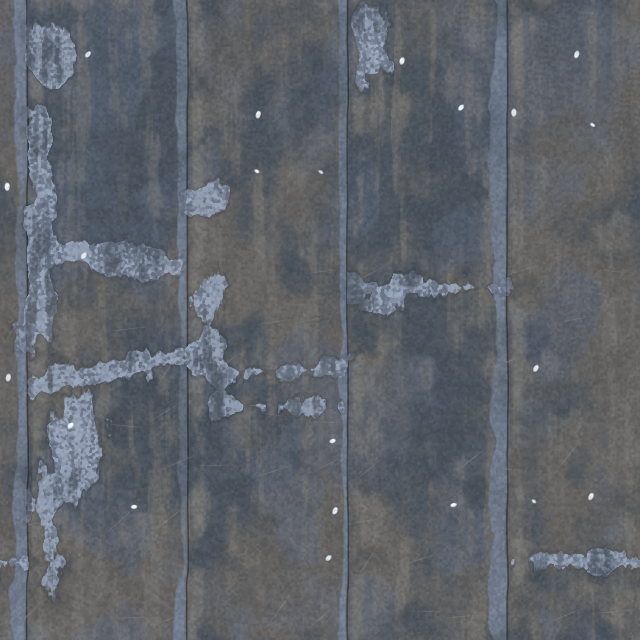
Reproduce this texture procedurally as a Shadertoy shader.

```glsl
// Four weathered vertical metal boards with painted seams, pale smeared joints,
// chips and scratches. Wrapped cellular noise mottles the surface and frays the
// edges of simple distance shapes, so the whole sheet tiles.

const float BOARDS = 4.0;
const float FIRST_SEAM = 0.042;
const vec3 COLD = vec3(0.295, 0.330, 0.370);
const vec3 WARM = vec3(0.395, 0.388, 0.382);
const vec3 BLUE = vec3(0.340, 0.380, 0.450);
const vec3 DUST = vec3(0.450, 0.450, 0.445);
const vec3 PAINT_DIM = vec3(0.440, 0.485, 0.560);
const vec3 PAINT_LIGHT = vec3(0.570, 0.620, 0.700);
const vec3 CHIP = vec3(0.880, 0.910, 0.930);

// Joint smears: board index, height, half thickness, slope across the board
const vec4 JOINTS[6] = vec4[6](
    vec4(0, 0.595, 0.021, -0.035), vec4(0, 0.420, 0.017, 0.050),
    vec4(1, 0.420, 0.012, 0.008), vec4(1, 0.366, 0.007, -0.008),
    vec4(2, 0.550, 0.009, 0.000), vec4(3, 0.125, 0.010, -0.008));

// Worn paint patches: centre, radii
const vec4 PATCHES[10] = vec4[10](
    vec4(0.083, 0.910, 0.036, 0.048), vec4(0.066, 0.720, 0.022, 0.110),
    vec4(0.060, 0.520, 0.024, 0.060), vec4(0.118, 0.310, 0.042, 0.095),
    vec4(0.076, 0.205, 0.020, 0.080), vec4(0.320, 0.690, 0.034, 0.028),
    vec4(0.325, 0.540, 0.026, 0.040), vec4(0.318, 0.445, 0.030, 0.040),
    vec4(0.580, 0.915, 0.032, 0.060), vec4(0.610, 0.535, 0.034, 0.032));

vec2 hash2(vec2 p) {
    return fract(sin(vec2(dot(p, vec2(127.1, 311.7)), dot(p, vec2(269.5, 183.3)))) * 43758.5);
}

// Smooth cellular noise: each cell's random value spreads from its jittered point
float cells(vec2 uv, vec2 period) {
    vec2 p = uv * period, base = floor(p);
    vec2 sum = vec2(0.0);
    for (int j = -1; j <= 1; j++)
    for (int i = -1; i <= 1; i++) {
        vec2 cell = base + vec2(i, j);
        vec2 id = mod(cell, period);
        vec2 d = cell + hash2(id + period) - p;
        float weight = exp(-7.0 * dot(d, d));
        sum += weight * vec2(hash2(id + 37.0).x, 1.0);
    }
    return sum.x / sum.y;
}

float layeredCells(vec2 uv, vec2 period) {
    float sum = 0.0, gain = 0.533;
    for (int i = 0; i < 4; i++) {
        sum += gain * cells(uv, period);
        period *= 2.0;
        gain *= 0.5;
    }
    return sum;
}

float fill(float d, float soft) { return 1.0 - smoothstep(-soft, soft, d); }

float ellipse(vec2 p, vec2 r) { return (length(p / r) - 1.0) * min(r.x, r.y); }

// One randomly turned ellipse in some of the cells of a grid
float flecks(vec2 uv, float grid, vec2 size, float chance, float turn, float soft) {
    vec2 id = mod(floor(uv * grid), grid);
    vec2 rnd = hash2(id + grid * 3.0);
    vec2 p = (fract(uv * grid) - mix(vec2(0.3), vec2(0.7), hash2(id + 71.0))) / grid;
    float a = 0.45 + (rnd.y - 0.5) * turn;
    p = mat2(cos(a), -sin(a), sin(a), cos(a)) * p;
    return fill(ellipse(p, size * mix(0.5, 1.0, rnd.y)), soft) * step(rnd.x, chance);
}

// Distance to all smears and patches, before their edges are frayed
float paintDistance(vec2 uv) {
    float d = 1.0;
    for (int i = 0; i < 6; i++) {
        vec4 joint = JOINTS[i];
        float across = fract(uv.x - FIRST_SEAM - joint.x / BOARDS) * BOARDS;
        float band = abs(uv.y - joint.y - joint.w * (across - 0.5)) - joint.z * mix(1.2, 0.75, across);
        d = min(d, max(band, (abs(across - 0.5) - 0.48) / BOARDS));
    }
    for (int i = 0; i < 10; i++) {
        vec2 q = uv - PATCHES[i].xy;
        d = min(d, ellipse(q - round(q), PATCHES[i].zw));
    }
    return d;
}

void mainImage(out vec4 fragColor, in vec2 fragCoord) {
    vec2 uv = fragCoord / iResolution.xy;
    float soft = max(0.0012, 0.8 / iResolution.y);
    float mottle = layeredCells(uv, vec2(7.0, 6.0));
    float rough = layeredCells(uv, vec2(25.0, 20.0));
    float streak = layeredCells(uv, vec2(60.0, 5.0));
    float grain = cells(uv, vec2(230.0));

    // Board surface: each board has its own temperature, colder or warmer up high
    float along = (uv.x - FIRST_SEAM) * BOARDS;
    int board = int(mod(floor(along), BOARDS));
    float high = smoothstep(0.55, 0.65, uv.y);
    float tone = mix(vec4(0.0, 0.02, -0.02, 0.04), vec4(-0.18, 0.04, -0.06, 0.07), high)[board];
    float warmth = smoothstep(0.33, 0.64, mottle * 0.55 + rough * 0.3 + streak * 0.15 + tone);
    vec3 color = mix(COLD, WARM, warmth);
    color = mix(color, BLUE, 0.5 * smoothstep(0.5, 0.72, cells(uv + 0.13, vec2(11.0, 9.0)) * 0.6 + rough * 0.4));
    color = mix(color, DUST, 0.45 * smoothstep(0.53, 0.7, streak * 0.6 + rough * 0.4));

    // Seams: dusty strip on the right, ragged paint on the left, dark gap between
    int seam = int(mod(round(along), BOARDS));
    float side = (along - round(along)) / BOARDS + (cells(uv, vec2(4.0, 12.0)) - 0.5) * 0.003;
    color = mix(color, DUST, fill(abs(side - 0.017) - 0.009, 0.004) * smoothstep(0.3, 0.65, rough) * 0.65);
    float width = vec4(0.016, 0.015, 0.011, 0.022)[seam] * (0.2 + 1.5 * layeredCells(uv, vec2(4.0, 9.0)));
    float strip = fill(abs(side + width * 0.5) - width * 0.5 + (rough - 0.5) * 0.008, soft * 1.5);
    color = mix(color, PAINT_DIM, strip * mix(0.45, 0.95, smoothstep(0.3, 0.6, mottle)));
    color *= 1.0 - 0.38 * fill(abs(side - 0.001) - 0.0012, soft);

    // Pale smears, scraped through along the vertical streaks
    float d = paintDistance(uv) + (rough - 0.5) * 0.055 + (streak - 0.5) * 0.02;
    color *= 1.0 - 0.1 * fill(d - 0.005, 0.005);
    float worn = smoothstep(0.3, 0.46, rough * 0.5 + streak * 0.5);
    vec3 paint = mix(PAINT_DIM, PAINT_LIGHT, smoothstep(0.35, 0.62, streak * 0.6 + grain * 0.4));
    color = mix(color, paint, fill(d, soft * 1.5) * mix(0.45, 0.95, worn));

    // Scratches gather near the bottom; bright chips lie anywhere
    float scratches = flecks(uv, 13.0, vec2(0.022, 0.0009), 0.4, 1.2, soft);
    color = mix(color, DUST * 1.12, scratches * mix(0.6, 0.15, high));
    color = mix(color, CHIP, flecks(uv + 0.03, 10.0, vec2(0.0065, 0.0042), 0.2, 3.0, soft));

    color *= 1.0 + (grain - 0.5) * 0.16 + (rough - 0.5) * 0.12;
    fragColor = vec4(color, 1.0);
}
```
